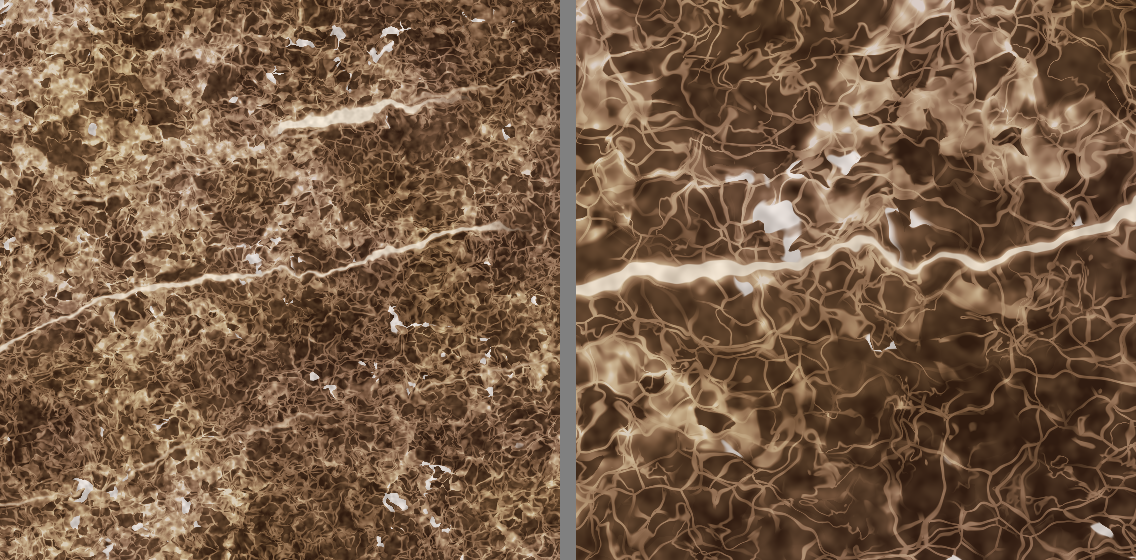
Left, the full canvas; right, a detail of the centre.
Write a WebGL 2 fragment shader that draws this texture.

```glsl
#version 300 es
precision highp float;

uniform vec2 u_resolution;
out vec4 fragColor;

// Stone colours, ordered by rising red value
const vec3 TONES[7] = vec3[7](
  vec3(0.19, 0.11, 0.065), vec3(0.31, 0.215, 0.14), vec3(0.46, 0.33, 0.23),
  vec3(0.59, 0.45, 0.34), vec3(0.70, 0.58, 0.45), vec3(0.80, 0.71, 0.58),
  vec3(0.85, 0.80, 0.74));
const vec3 CALCITE = vec3(0.83, 0.80, 0.78);
const vec3 VEIN_CORE = vec3(0.89, 0.84, 0.77);

// Long veins: height at left border, slope, start x, end x
const int VEIN_COUNT = 6;
const vec4 VEINS[6] = vec4[6](
  vec4(0.41, 0.20, -0.20, 0.98), vec4(0.675, 0.17, 0.46, 0.86),
  vec4(0.62, 0.25, 0.10, 1.20), vec4(0.09, 0.30, -0.20, 0.45),
  vec4(0.19, 0.10, 0.33, 0.68), vec4(0.10, 0.26, 0.72, 1.20));
const float VEIN_WIDTH[6] = float[6](0.0042, 0.013, 0.0014, 0.0020, 0.0015, 0.0014);

const float CLAST_SCALE = 8.0;
const float MATRIX_TONE = 0.505;
const float CLAST_TONE = 0.235;
const float WEB_TONE = 0.72;
const float SEAM_WIDTH = 0.0005;
const float GRAIN_SCALE = 110.0;
const float PIT_DEPTH = 0.20;

float hash(vec2 p) {
  vec3 a = fract(vec3(p.xyx) * 0.1031);
  a += dot(a, a.yzx + 33.33);
  return fract((a.x + a.y) * a.z);
}

float noise(vec2 p) {
  vec2 i = floor(p), f = fract(p);
  f = f * f * (3.0 - 2.0 * f);
  return mix(mix(hash(i), hash(i + vec2(1, 0)), f.x),
             mix(hash(i + vec2(0, 1)), hash(i + vec2(1, 1)), f.x), f.y);
}

float fbm(vec2 p, int octaves) {
  float sum = 0.0, amp = 0.5, total = 0.0;
  for (int i = 0; i < octaves; i++) {
    sum += amp * noise(p);
    total += amp;
    amp *= 0.5;
    p = mat2(1.6, 1.2, -1.2, 1.6) * p + 7.3;
  }
  return sum / total;
}

vec2 offsetNoise(vec2 p) {
  return vec2(noise(p), noise(p + 31.0)) - 0.5;
}

// Irregular cells: x = distance to the border, y = random value of the cell
vec2 cells(vec2 p) {
  vec2 base = floor(p), first = vec2(9.0), second = vec2(9.0), id = base;
  for (int y = -1; y <= 1; y++)
    for (int x = -1; x <= 1; x++) {
      vec2 c = base + vec2(x, y);
      vec2 d = c + 0.1 + 0.8 * vec2(hash(c), hash(c + 71.7)) - p;
      if (dot(d, d) < dot(first, first)) {
        second = first;
        first = d;
        id = c;
      } else if (dot(d, d) < dot(second, second)) second = d;
    }
  float border = dot(0.5 * (first + second), normalize(second - first));
  return vec2(border, hash(id + 13.1));
}

vec3 stoneColour(float tone) {
  vec3 colour = TONES[0];
  for (int i = 1; i < 7; i++) {
    float low = TONES[i - 1].r;
    colour = mix(colour, TONES[i], clamp((tone - low) / (TONES[i].r - low), 0.0, 1.0));
  }
  return colour;
}

void main() {
  vec2 p = gl_FragCoord.xy / u_resolution.y;
  float px = 1.0 / u_resolution.y;
  vec2 q = p + 0.045 * (vec2(fbm(p * 7.0, 3), fbm(p * 7.0 + 19.0, 3)) - 0.5);
  q += 0.011 * offsetNoise(p * 45.0) + 0.006 * offsetNoise(p * 120.0);

  // Long veins, with a pale zone above each
  float core = 0.0, rim = 0.0, halo = 0.0;
  for (int i = 0; i < VEIN_COUNT; i++) {
    vec4 v = VEINS[i];
    float s = float(i) * 5.7;
    float bend = 0.05 * (noise(vec2(q.x * 5.0, s)) - 0.5) + 0.012 * (noise(vec2(q.x * 24.0, s)) - 0.5);
    float d = q.y - v.x - v.y * q.x - bend;
    float taper = smoothstep(v.z, v.z + 0.05, q.x) * (1.0 - smoothstep(v.w - 0.15, v.w, q.x));
    float w = VEIN_WIDTH[i] * (0.2 + 1.2 * noise(vec2(q.x * 17.0, s + 3.0))) * taper;
    float wide = smoothstep(0.001, 0.005, VEIN_WIDTH[i]);
    core = max(core, (1.0 - smoothstep(w - px, w + px, abs(d))) * taper * mix(0.3, 1.0, wide));
    rim = max(rim, (1.0 - smoothstep(w, w * 1.6 + 0.003, abs(d))) * taper);
    halo = max(halo, exp(-abs(d) * (d > 0.0 ? 14.0 : 60.0)) * taper * mix(0.3, 1.0, wide));
  }

  // Broad pale and dark regions
  float corner = 0.15 * (1.0 - smoothstep(0.1, 0.6, length(p - vec2(0.15, 0.85))));
  float mass = smoothstep(0.28, 0.76, fbm(p * vec2(3.2, 4.2) + 4.0, 4) + corner + 0.16 * halo);

  // Dark clasts and their seams at four sizes
  float dark = 0.0, web = 0.0, scale = CLAST_SCALE;
  for (int i = 0; i < 4; i++) {
    vec2 shift = vec2(3.7, 8.1) * float(i);
    vec2 c = cells(q * scale * vec2(0.9, 1.1) + shift);
    float present = smoothstep(-0.03, 0.03, mix(0.56, 0.22, mass) - c.y);
    float body = smoothstep(0.04, 0.10, c.x + 0.12 * (noise(q * scale * 4.0) - 0.5));
    dark = max(dark, body * present * (0.80 + 0.20 * hash(vec2(c.y * 91.0, shift.x))));
    float seam = 1.0 - smoothstep(SEAM_WIDTH, SEAM_WIDTH + 1.3 * px, c.x / scale);
    web = max(web, seam * smoothstep(0.42, 0.70, noise(q * scale * 0.8 + shift)));
    scale *= 1.9;
  }

  // Crinkled hairline veins
  float freq = 9.0;
  for (int i = 0; i < 4; i++) {
    float n = abs(fbm(q * freq + 11.0 * float(i), 4) - 0.5);
    float gate = smoothstep(0.38, 0.65, noise(q * freq * 0.6 + 40.0));
    web = max(web, (1.0 - smoothstep(0.004, 0.008 + 0.8 * freq * px, n)) * gate);
    freq *= 1.8;
  }

  // Tone of the matrix with dark pits, then clasts and web
  float grain = fbm(p * GRAIN_SCALE, 2) - 0.5;
  float pits = smoothstep(0.50, 0.62, fbm(q * 65.0 + 3.0, 3));
  float tone = MATRIX_TONE + 0.20 * (mass - 0.5) + 0.55 * grain + 0.25 * (fbm(q * 20.0, 3) - 0.5);
  tone += PIT_DEPTH * (0.4 - pits);
  float clast = CLAST_TONE + 0.05 * mass + 0.22 * grain + 0.14 * (fbm(q * 14.0 + 5.0, 3) - 0.4);
  tone = mix(tone, clast, dark);
  tone = mix(tone, WEB_TONE + 0.12 * (mass - 0.5) + 0.4 * grain, web * mix(0.85, 0.66, dark));
  tone = mix(tone, 0.72 + 0.4 * grain, rim * 0.8);
  vec3 colour = stoneColour(tone);
  colour.b *= 0.94 + 0.12 * noise(p * 9.0 + 60.0);

  // Calcite pockets between the clasts, gathered in clusters
  float cluster = smoothstep(0.48, 0.68, noise(p * 4.0 + 27.0));
  float pocket = fbm(q * 30.0 + 8.0, 3) + 0.14 * cluster;
  float calcite = smoothstep(0.80, 0.825, pocket) * (1.0 - smoothstep(0.2, 0.6, dark));
  colour = mix(colour, CALCITE + 0.3 * grain, calcite);
  colour = mix(colour, VEIN_CORE + 0.2 * grain, core);

  fragColor = vec4(clamp(colour, 0.0, 1.0), 1.0);
}
```
